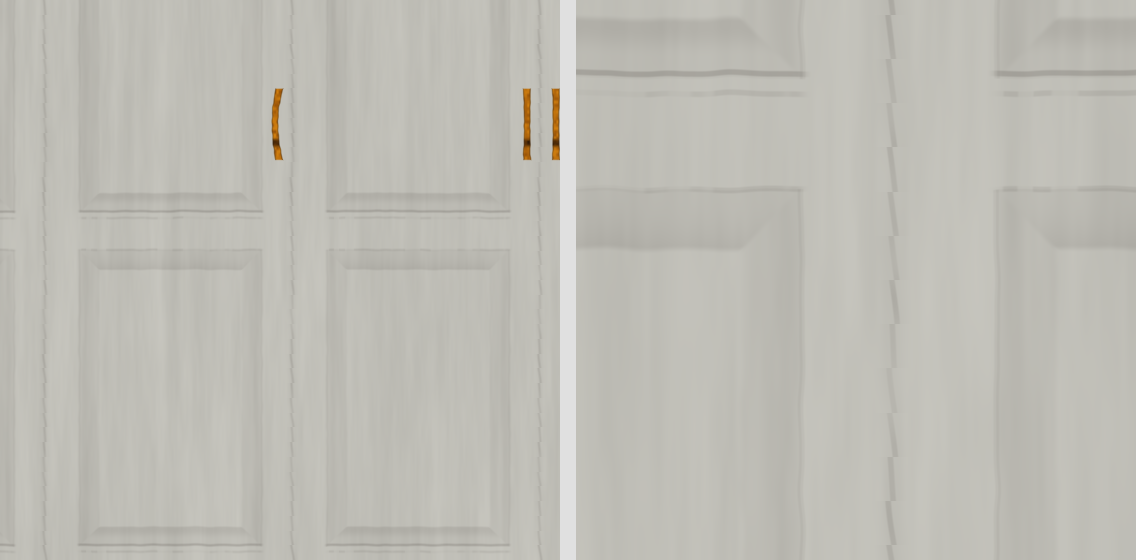
Left, the full canvas; right, a detail of the centre.
Reproduce this texture procedurally as a Shadertoy shader.

```glsl
const vec3 PALE_WOOD = vec3(0.762, 0.758, 0.729);
const vec3 SHADE_WOOD = vec3(0.600, 0.588, 0.562);
const vec3 HANDLE_LIGHT = vec3(0.82, 0.50, 0.06);
const vec3 HANDLE_DARK = vec3(0.50, 0.25, 0.02);
const vec3 HANDLE_BAND = vec3(0.16, 0.08, 0.02);

const vec2 PERIOD = vec2(0.442, 0.596);
const vec2 PANEL_CENTRE = vec2(0.3047, 0.289);
const vec2 PANEL_HALF = vec2(0.163, 0.265);
const float BEVEL = 0.036;
const float SEAM_SHIFT = 0.004;
const float LINE_WIDTH = 0.0015;
const vec2 HANDLE_HALF = vec2(0.0068, 0.0635);
const float HANDLE_Y = 0.778;
const float HANDLE_BEND = 0.008;

float hash(vec2 p) {
    p = fract(p * vec2(0.1031, 0.1137));
    p += dot(p, p.yx + 33.33);
    return fract((p.x + p.y) * p.x * 7.31 + p.y * 41.7);
}

float noise(vec2 p) {
    vec2 i = floor(p), f = fract(p);
    f = f * f * (3.0 - 2.0 * f);
    return mix(mix(hash(i), hash(i + vec2(1, 0)), f.x),
               mix(hash(i + vec2(0, 1)), hash(i + vec2(1, 1)), f.x), f.y);
}

// Soft line around d = 0
float line(float d, float width, float px) {
    return 1.0 - smoothstep(width - px, width + 1.5 * px, abs(d));
}

// Long vertical fibres at several scales, centred on zero
float woodGrain(vec2 p) {
    p.x += 0.006 * noise(p * vec2(9.0, 4.0));
    float g = 0.0, amp = 0.5;
    vec2 scale = vec2(38.0, 2.5);
    for (int i = 0; i < 4; i++) {
        g += amp * (noise(p * scale + float(i) * 17.0 + 50.0) - 0.5);
        scale *= vec2(1.9, 2.2);
        amp *= 0.75;
    }
    return g;
}

// Darkness of the raised panel moulding; q is relative to the panel centre
float moulding(vec2 q, float px) {
    vec2 inset = PANEL_HALF - abs(q);
    float depth = min(inset.x, inset.y);
    float inside = smoothstep(-px, px, depth);
    float bevel = inside * (1.0 - smoothstep(BEVEL - 0.003, BEVEL + 0.002, depth));
    float across = smoothstep(-0.003, 0.003, inset.x - inset.y);
    float t = clamp(depth / BEVEL, 0.0, 1.0);

    float side = 0.13 + 0.10 * line(depth - 0.010, 0.004, 0.004);
    float top = 0.14 + 0.24 * t * t;
    float bottom = 0.10 + 0.26 * smoothstep(0.35, 0.85, t);
    float shade = bevel * mix(side, q.y > 0.0 ? top : bottom, across);

    // Outer grooves: solid below, broken above and beneath
    float span = smoothstep(-0.006, 0.004, inset.x);
    float dash = 0.3 + 0.7 * smoothstep(0.35, 0.6, noise(vec2(q.x * 110.0, 3.0)));
    float groove = q.y > 0.0
        ? 0.28 * dash * line(inset.y, LINE_WIDTH, px)
        : 0.55 * line(inset.y - 0.003, LINE_WIDTH, px)
          + 0.28 * dash * line(inset.y + 0.009, LINE_WIDTH, px);
    float upright = 0.16 * line(inset.x, LINE_WIDTH, px) * smoothstep(-px, px, inset.y);
    return shade + span * groove + upright;
}

// Jagged joint between doors with a soft shadow beside it
float doorSeam(float x, float y, float px) {
    float jag = 0.003 * (fract(y * 38.0) - 0.5) + 0.003 * (noise(vec2(y * 25.0, x)) - 0.5);
    float wear = 0.4 + 0.6 * noise(vec2(4.0, y * 45.0));
    float d = x + jag;
    return 0.36 * wear * line(d, LINE_WIDTH, px) + 0.12 * line(d, 0.003, 0.005);
}

void mainImage(out vec4 fragColor, in vec2 fragCoord) {
    vec2 p = fragCoord / iResolution.y;
    float px = 1.0 / iResolution.y;

    // Repeating doors and panels
    vec2 cell = (p - PANEL_CENTRE) / PERIOD;
    vec2 id = floor(cell + 0.5);
    vec2 q = (cell - id) * PERIOD;
    vec2 wobble = 0.002 * (vec2(noise(p.yy * 40.0 + id), noise(p.xx * 40.0 + id)) - 0.5);
    float seamX = (fract(cell.x + SEAM_SHIFT / PERIOD.x) - 0.5) * PERIOD.x;
    float shade = moulding(q + wobble, px) + doorSeam(seamX, p.y, px);

    // Wood with grain and slow tonal drift
    float drift = noise(p * vec2(6.0, 2.0) + 9.0) - 0.5;
    vec3 col = mix(PALE_WOOD, SHADE_WOOD, clamp(shade + 0.06, 0.0, 1.0));
    col += 0.050 * woodGrain(p) + 0.012 * drift;

    // Handles: one beside each joint, and a facing one at the last
    for (int i = 0; i < 3; i++) {
        float x = i < 2 ? 0.498 + float(i) * PERIOD.x : 0.992;
        vec2 h = p - vec2(x, HANDLE_Y);
        float v = h.y / HANDLE_HALF.y;
        h.x += (i == 0 ? HANDLE_BEND : 0.0) * (1.0 - v * v) - 0.001;
        h.x += 0.0015 * (noise(vec2(p.y * 120.0, float(i))) - 0.5);
        vec2 e = abs(h) - HANDLE_HALF + vec2(0.0012 * (1.0 - v * v), 0.0);
        float mask = 1.0 - smoothstep(-px, px, max(e.x, e.y));
        float mottled = noise(p * vec2(230.0, 170.0) + float(i) * 7.0);
        vec3 metal = mix(HANDLE_DARK, HANDLE_LIGHT, 0.3 + 0.7 * mottled);
        metal *= 1.0 - 0.35 * smoothstep(-0.003, 0.0, e.x);
        metal = mix(metal, HANDLE_BAND, line(v + 0.52, 0.08, 0.06) * (0.5 + 0.5 * mottled));
        col = mix(col, metal, mask);
    }
    fragColor = vec4(clamp(col, 0.0, 1.0), 1.0);
}
```
